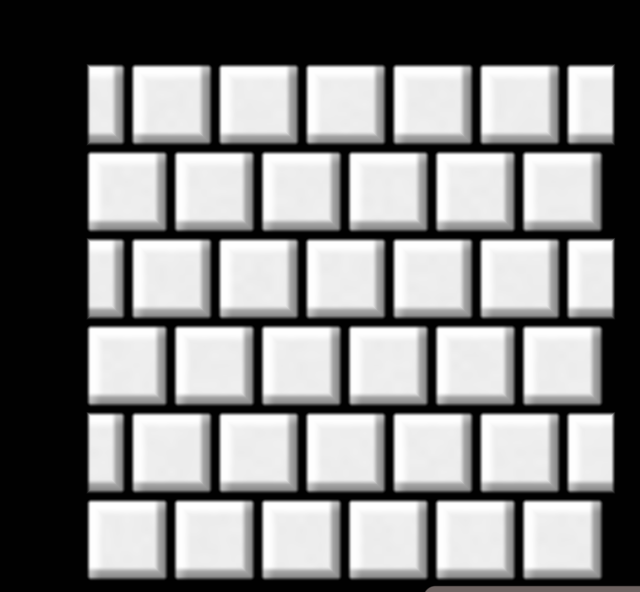
A Shadertoy shader for this pattern:

```glsl
// A wall of bevelled white tiles on black, six rows in running bond, cropped at both sides.
// Each cell holds one rounded box; edge distances give its highlight and its shaded bevel,
// and faint value noise mottles every face. A dull rounded panel shows at the lower right.

#define ORIGIN vec2(0.1495, 0.1113) // wall corner from top left, in canvas heights
#define PITCH 0.1470                // tile spacing, in canvas heights
#define TILE 0.893                  // tile side, in pitches
#define ROWS 6.0
#define WALL_WIDTH 6.03             // in pitches
#define BOND_SHIFT 0.49             // sideways shift of alternate rows
#define SOFT 0.030                  // edge blur, in pitches
#define CORNER 0.035
#define BEVEL 0.135
#define FACE 0.930
#define MOTTLE 0.016
#define PANEL_COLOR vec3(0.43, 0.39, 0.38)

float hash(vec2 p) {
    return fract(sin(dot(p, vec2(127.1, 311.7))) * 43758.5453);
}

float valueNoise(vec2 p) {
    vec2 i = floor(p), f = fract(p);
    f = f * f * (3.0 - 2.0 * f);
    return mix(mix(hash(i), hash(i + vec2(1, 0)), f.x),
               mix(hash(i + vec2(0, 1)), hash(i + vec2(1, 1)), f.x), f.y);
}

float roundedBox(vec2 p, vec2 halfSize, float radius) {
    vec2 d = abs(p) - halfSize + radius;
    return length(max(d, 0.0)) + min(max(d.x, d.y), 0.0) - radius;
}

// Brightness at a point measured from the tile's upper left corner
float tileShade(vec2 t, vec2 id) {
    float lit = min(t.x, t.y);
    float shaded = min(TILE - t.x, TILE - t.y);
    float face = FACE + MOTTLE * (valueNoise(t * 9.0 + id * 17.0) - 0.5);

    // White glow along the top and left
    float shade = mix(face, 0.995, 1.0 - smoothstep(0.07, 0.19, lit));

    // Grey bevel along the right and bottom, weaker where it meets the glow
    float slope = mix(0.52, 0.72, clamp(shaded / BEVEL, 0.0, 1.0));
    float weight = 1.0 - smoothstep(BEVEL * 0.55, BEVEL * 1.1, shaded);
    return mix(shade, slope, weight * mix(0.6, 1.0, smoothstep(0.0, 0.16, lit)));
}

void mainImage(out vec4 fragColor, in vec2 fragCoord) {
    // Canvas heights, measured down from the top left
    vec2 p = vec2(fragCoord.x, iResolution.y - fragCoord.y) / iResolution.y;
    float pixel = 1.0 / iResolution.y;
    float blur = max(SOFT, pixel / PITCH);

    // Cell and local position, with each tile centred in its cell
    vec2 wall = (p - ORIGIN) / PITCH;
    vec2 cell = wall + 0.5 * (1.0 - TILE);
    float row = floor(cell.y);
    float shifted = 1.0 - mod(row, 2.0);
    cell.x += shifted * BOND_SHIFT;
    vec2 id = floor(cell);
    vec2 local = cell - id - 0.5;

    // Tile outline cropped by the sides of the wall
    float edge = roundedBox(local, vec2(0.5 * TILE), CORNER);
    edge = max(edge, max(-wall.x, wall.x - WALL_WIDTH));
    float cover = 1.0 - smoothstep(-blur, blur, edge);
    cover *= step(0.0, row) * step(row, ROWS - 1.0);
    cover *= step(0.0, id.x) * step(id.x, 5.0 + shifted);

    vec3 color = mix(vec3(0.004), vec3(tileShade(local + 0.5 * TILE, id)), cover);

    // Panel rising from the lower edge
    float panel = roundedBox(p - vec2(1.2155, 1.190), vec2(0.5, 0.2), 0.02);
    color = mix(color, PANEL_COLOR, 1.0 - smoothstep(-pixel, pixel, panel));

    fragColor = vec4(color, 1.0);
}
```
